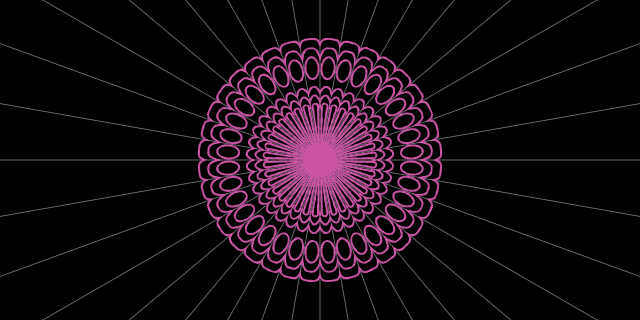
A WebGL 2 fragment shader for this background:

```glsl
#version 300 es
precision highp float;

uniform vec2 u_resolution;
out vec4 fragColor;

// Lengths are fractions of the canvas height
const float SECTORS = 36.0;
const float TAU = 6.2831853;
const vec3 PINK = vec3(0.80, 0.33, 0.65);
const vec3 DARK_PINK = vec3(0.68, 0.27, 0.55);
const vec3 SPOKE_GRAY = vec3(0.46);
const float SPOKE_HALF = 0.0013;
const float STROKE_HALF = 0.0031;
const float WOBBLE = 0.0016;
const float WOBBLE_SCALE = 85.0;
const float DISC_RADIUS = 0.054;
const float DISC_RING = 0.027;
const float OVAL_CENTER = 0.288;
const vec2 OVAL_RADII = vec2(0.034, 0.0205);
const vec2 STAMEN_SPAN = vec2(0.050, 0.168);
const vec2 STAMEN_RADII = vec2(0.001, 0.0085);
const float BARB_CENTER = 0.168;

// Scalloped rings: peak radius, depth of the notch, roundness
const vec3 RINGS[4] = vec3[4](
    vec3(0.379, 0.020, 5.0),
    vec3(0.350, 0.034, 3.2),
    vec3(0.229, 0.021, 2.2),
    vec3(0.202, 0.021, 2.0));

vec2 hashGradient(vec2 cell) {
    float n = fract(sin(dot(cell, vec2(127.1, 311.7))) * 43758.5);
    return vec2(cos(n * TAU), sin(n * TAU));
}

float gradientNoise(vec2 p) {
    vec2 i = floor(p), f = fract(p);
    vec2 u = f * f * (3.0 - 2.0 * f);
    vec2 e = vec2(1.0, 0.0);
    float low = mix(dot(hashGradient(i), f),
                    dot(hashGradient(i + e.xy), f - e.xy), u.x);
    float high = mix(dot(hashGradient(i + e.yx), f - e.yx),
                     dot(hashGradient(i + e.xx), f - e.xx), u.x);
    return mix(low, high, u.y);
}

float ellipseDistance(vec2 p, vec2 radii) {
    float k = length(p / radii);
    return k * (k - 1.0) / max(length(p / (radii * radii)), 0.001);
}

// Long drop along x whose radius grows from one end to the other
float stamenDistance(vec2 p) {
    float h = clamp((p.x - STAMEN_SPAN.x) / (STAMEN_SPAN.y - STAMEN_SPAN.x), 0.0, 1.0);
    vec2 axis = vec2(mix(STAMEN_SPAN.x, STAMEN_SPAN.y, h), 0.0);
    return length(p - axis) - mix(STAMEN_RADII.x, STAMEN_RADII.y, h);
}

// Distance to a scallop; t runs from -1 to 1 across one sector
float scallopDistance(float r, float t, float halfAngle, vec3 ring) {
    float edge = abs(t);
    float curve = ring.x - ring.y * pow(edge, ring.z);
    float slope = ring.y * ring.z * pow(edge, ring.z - 1.0) / (ring.x * halfAngle);
    return abs(r - curve) / sqrt(1.0 + slope * slope);
}

float coverage(float d, float pixel) {
    return clamp(0.5 - d / pixel, 0.0, 1.0);
}

void main() {
    float pixel = 1.0 / u_resolution.y;
    vec2 p = (gl_FragCoord.xy - 0.5 * u_resolution) * pixel;
    float r = length(p);
    float sector = TAU / SECTORS;
    float halfAngle = 0.5 * sector;

    // Fold the plane into one sector, with spokes on its borders
    float angle = atan(p.y, p.x);
    float local = (fract(angle / sector) - 0.5) * sector;
    float t = local / halfAngle;
    float fromSpoke = halfAngle - abs(local);
    vec2 petal = r * vec2(cos(local), sin(local));
    vec2 spoke = r * vec2(cos(fromSpoke), sin(fromSpoke));

    // Thin spokes
    vec3 color = SPOKE_GRAY * coverage(spoke.y - SPOKE_HALF, pixel);

    // Outlines: scallops, ovals and stamens
    float outline = 1.0;
    for (int i = 0; i < 4; i++) {
        outline = min(outline, scallopDistance(r, t, halfAngle, RINGS[i]));
    }
    outline = min(outline, abs(ellipseDistance(petal - vec2(OVAL_CENTER, 0.0), OVAL_RADII)));
    outline = min(outline, abs(stamenDistance(petal)));
    float wobble = WOBBLE * gradientNoise(p * WOBBLE_SCALE);
    float ink = coverage(outline - STROKE_HALF + wobble, pixel);

    // Small barbs on the spokes, then the central disc
    float barb = ellipseDistance(spoke - vec2(BARB_CENTER, 0.0), vec2(0.008, 0.003));
    ink = max(ink, coverage(barb, pixel));
    ink = max(ink, coverage(r - DISC_RADIUS, pixel));
    color = mix(color, PINK, ink);
    float discRing = coverage(abs(r - DISC_RING) - 0.001, pixel);
    color = mix(color, DARK_PINK, 0.5 * discRing);

    fragColor = vec4(color, 1.0);
}
```
